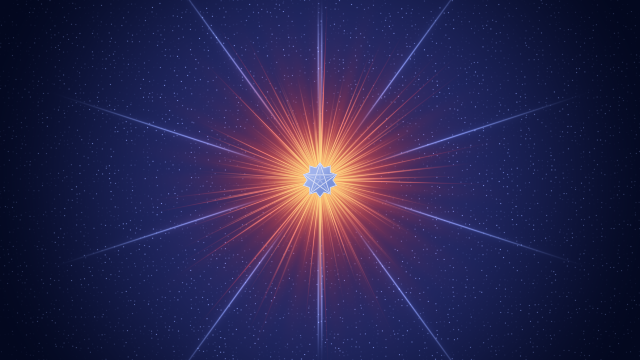
Reproduce this background procedurally as a Shadertoy shader.

```glsl
const float TAU = 6.2831853;

float hash(vec2 p) {
    return fract(sin(dot(p, vec2(127.1, 311.7))) * 43758.5453);
}

// Thin soft line: d is the distance to its axis, w its half width
float line(float d, float w, float px) {
    float soft = max(w, 0.6 * px);
    return exp(-d * d / (soft * soft)) * min(1.0, w / soft + 0.25);
}

// Mirrors the plane into one of n equal sectors, the first pointing up
vec2 foldSector(vec2 p, float n) {
    float sector = TAU / n;
    float a = abs(mod(atan(p.x, p.y) + 0.5 * sector, sector) - 0.5 * sector);
    return length(p) * vec2(cos(a), sin(a));
}

// Faint dust, one possible speck in each grid cell
float dust(vec2 p, float px) {
    vec2 grid = p * 85.0, cell = floor(grid);
    vec2 spot = 0.2 + 0.6 * vec2(hash(cell), hash(cell + 37.0));
    float d = length(grid - cell - spot) / 85.0;
    float shine = pow(hash(cell + 91.0), 5.0);
    return shine * line(d, 0.0014, px);
}

// Random spindles of light around the centre
vec3 addRays(vec3 col, float r, float turn, float px) {
    for (int i = 0; i < 5; i++) {
        float layer = float(i);
        float count = 29.0 + 8.0 * layer;
        float cell = floor(turn * count);
        vec2 seed = vec2(cell, layer * 17.0 + 3.0);
        float offset = fract(turn * count) - mix(0.25, 0.75, hash(seed));
        float reach = 0.17 + 0.38 * pow(hash(seed + 5.3), 3.0);
        float d = r * abs(offset) * TAU / count;
        float w = min(r * 0.013, mix(0.0012, 0.0034, hash(seed + 9.1)));
        w *= 1.0 - 0.6 * smoothstep(0.0, reach, r);
        float fade = 1.0 - smoothstep(0.25 * reach, reach, r);
        float power = mix(0.3, 0.95, hash(seed + 2.7));
        vec3 hot = mix(vec3(1.0, 0.85, 0.52), vec3(0.97, 0.50, 0.47), smoothstep(0.06, 0.18, r));
        vec3 tint = mix(hot, vec3(0.72, 0.22, 0.38), smoothstep(0.18, 0.38, r));
        col = mix(col, tint, line(d, w, px) * fade * power);
    }
    return col;
}

// Faceted ten-pointed star
vec3 addStar(vec3 col, vec2 p, float px) {
    vec2 q = foldSector(p, 10.0);
    vec2 tip = vec2(0.050, 0.0), notch = 0.037 * vec2(cos(TAU / 20.0), sin(TAU / 20.0));
    vec2 edge = normalize(notch - tip);
    float d = dot(q - tip, vec2(edge.y, -edge.x));
    float mask = 1.0 - smoothstep(-0.5 * px, 0.5 * px, d);

    // Pentagram and spokes
    vec2 f = foldSector(p, 5.0);
    float apothem = 0.046 * cos(TAU / 5.0);
    float chord = abs(f.x - apothem);
    chord = min(chord, abs(dot(f, vec2(cos(TAU / 5.0), sin(TAU / 5.0))) - apothem));
    float lines = max(line(chord, 0.0011, px), 0.6 * line(f.y, 0.0008, px));
    lines = max(lines, line(d + 0.001, 0.0018, px));
    vec3 facet = mix(vec3(0.48, 0.57, 0.85), vec3(0.63, 0.70, 0.92), smoothstep(-0.04, 0.04, p.y - p.x));
    return mix(col, mix(facet, vec3(0.88, 0.89, 0.97), 0.85 * lines), mask);
}

void mainImage(out vec4 fragColor, in vec2 fragCoord) {
    vec2 p = (fragCoord - 0.5 * iResolution.xy) / iResolution.y;
    float px = 1.0 / iResolution.y;
    float r = length(p);
    float turn = atan(p.y, p.x) / TAU + 0.5;

    // Night sky
    vec3 col = mix(vec3(0.13, 0.16, 0.40), vec3(0.01, 0.03, 0.12), smoothstep(0.32, 1.0, r));
    col += vec3(0.34, 0.38, 0.48) * dust(p, px) * (1.0 - 0.6 * smoothstep(0.5, 1.0, r));

    // Ten long cold beams, the upright pair split in two
    vec2 beam = foldSector(p, 10.0);
    float upright = step(abs(p.x), 0.15 * abs(p.y));
    float offAxis = mix(beam.y, abs(beam.y - 0.005), upright);
    float beamFade = smoothstep(0.1, 0.3, r) * (1.0 - smoothstep(0.32, mix(0.80, 0.52, upright), r));
    col += vec3(0.30, 0.34, 0.42) * line(offAxis, 0.0022, px) * beamFade;
    col += vec3(0.06, 0.07, 0.12) * exp(-beam.y / 0.008) * beamFade;

    // Warm glow, streaked by angle
    float streak = 0.5 + 0.25 * sin(turn * TAU * 23.0) + 0.25 * sin(turn * TAU * 41.0 + 2.0);
    float spread = mix(0.85, 1.15, streak);
    col = mix(col, vec3(0.70, 0.19, 0.28), 0.95 * exp(-r * r / (0.055 * spread)));
    col = mix(col, vec3(0.93, 0.40, 0.30), 0.8 * exp(-r * r / (0.017 * spread)));
    col = mix(col, vec3(1.0, 0.77, 0.45), exp(-r * r / 0.0065));

    // Rays, with a bright upright shaft
    col = addRays(col, r, turn, px);
    float shaft = line(p.x, 0.0035, px) * (1.0 - smoothstep(0.08, 0.42, r));
    col = mix(col, mix(vec3(1.0, 0.86, 0.55), vec3(0.93, 0.62, 0.66), smoothstep(0.1, 0.25, r)), 0.8 * shaft);

    col = addStar(col, p, px);
    fragColor = vec4(clamp(col, 0.0, 1.0), 1.0);
}
```
